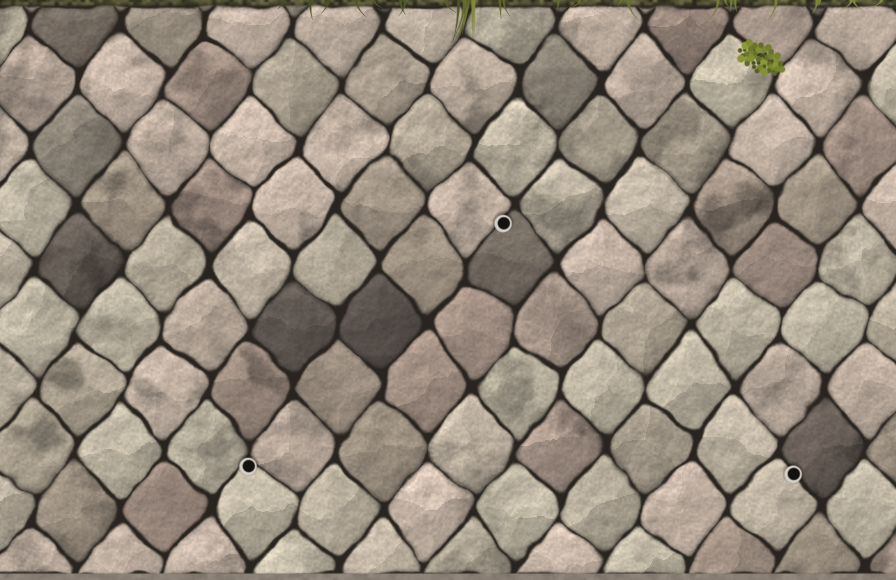
Give the GLSL for this texture, as a WebGL 2 fragment shader.

```glsl
#version 300 es
precision highp float;
uniform vec2 u_resolution;
out vec4 outColor;

// stretched, skewed metric that squares up the tilted stones
const mat2 METRIC = mat2(1.45, 0.28, 0.28, 1.0);

float hash(vec2 p) {
  return fract(sin(dot(p, vec2(127.1, 311.7))) * 43758.5453);
}

float noise(vec2 p) {
  vec2 i = floor(p), f = fract(p);
  f = f * f * (3.0 - 2.0 * f);
  return mix(mix(hash(i), hash(i + vec2(1, 0)), f.x),
             mix(hash(i + vec2(0, 1)), hash(i + vec2(1, 1)), f.x), f.y);
}

float fbm(vec2 p) {
  float sum = 0.0, amp = 0.5;
  for (int i = 0; i < 5; i++) {
    sum += amp * noise(p);
    p = mat2(1.6, 1.2, -1.2, 1.6) * p + 7.3;
    amp *= 0.5;
  }
  return sum;
}

// rough face: grain plus sharp creases
float relief(vec2 p) {
  return 0.8 * fbm(p * 4.0) - 0.7 * abs(fbm(p * 2.2 + 9.0) - 0.48);
}

// light on the lowest of a few random chiselled planes
float facetLight(vec2 r, vec2 cell, vec2 toLight) {
  float lowest = 1e3, light = 0.0;
  for (int i = 0; i < 4; i++) {
    float k = float(i), a = 1.57 * k + 1.5 * hash(cell + k * 5.3);
    vec2 dir = vec2(cos(a), sin(a)) * (0.3 + 0.7 * hash(cell + k * 3.1 + 40.0));
    float h = 0.2 * hash(cell + k * 7.7 + 60.0) - dot(r, dir);
    if (h < lowest) { lowest = h; light = dot(dir, toLight); }
  }
  return light;
}

// centre of a stone; odd courses shift by half a stone
vec2 stoneCentre(vec2 cell) {
  vec2 jitter = vec2(hash(cell), hash(cell + 31.7)) - 0.5;
  return vec2(cell.x + 0.5 * mod(cell.y, 2.0) - 0.107, 0.267 + 0.693 * cell.y) + 0.13 * jitter;
}

float smoothMin(float a, float b, float k) {
  float h = max(k - abs(a - b), 0.0) / k;
  return min(a, b) - h * h * k * 0.25;
}

vec3 stoneColour(vec2 cell) {
  float tone = hash(cell + 4.1), hue = hash(cell + 17.3);
  vec3 base = mix(vec3(0.6, 0.55, 0.505), vec3(0.735, 0.697, 0.642), smoothstep(0.0, 0.55, tone));
  base *= mix(vec3(1.01, 0.975, 0.975), vec3(0.995, 1.0, 0.975), smoothstep(0.2, 0.6, hue));
  float dark = step(hash(cell + 8.9), cell.y < 0.5 ? 0.5 : 0.03) * 0.5;
  // weathered stones: column, course, darkness
  vec3 weathered[5] = vec3[5](vec3(3, 5, 0.9), vec3(4, 5, 1.0), vec3(6, 4, 0.55),
                              vec3(1, 4, 0.8), vec3(9, 7, 0.75));
  for (int i = 0; i < 5; i++)
    if (distance(cell, weathered[i].xy) < 0.1) dark = weathered[i].z;
  return mix(base, vec3(0.33, 0.3, 0.28), dark);
}

void main() {
  // one unit per stone across, y pointing down
  vec2 p = vec2(gl_FragCoord.x, u_resolution.y - gl_FragCoord.y) / u_resolution.y * 6.64;
  float px = 6.64 / u_resolution.y;
  vec2 q = p + 0.06 * (vec2(noise(p * 5.0), noise(p * 5.0 + 50.0)) - 0.5);

  // nearest stone
  float row = round((q.y - 0.267) / 0.693);
  vec2 base = vec2(round(q.x + 0.107 - 0.5 * mod(row, 2.0)), row), cell = base;
  float nearest = 1e3;
  for (int j = -2; j <= 2; j++) for (int i = -2; i <= 2; i++) {
    vec2 c = base + vec2(i, j), r = q - stoneCentre(c);
    float f = dot(r, METRIC * r);
    if (f < nearest) { nearest = f; cell = c; }
  }

  // distance to the joint, with rounded corners
  vec2 centre = stoneCentre(cell);
  float edge = 1.0;
  for (int j = -2; j <= 2; j++) for (int i = -2; i <= 2; i++) {
    vec2 c = base + vec2(i, j);
    if (distance(c, cell) < 0.1) continue;
    vec2 s = stoneCentre(c), r = q - s;
    float d = (dot(r, METRIC * r) - nearest) / (2.0 * length(METRIC * (s - centre)));
    edge = smoothMin(edge, d, 0.1);
  }
  edge = min(edge, min(q.y - 0.07, 6.58 - q.y));
  edge += 0.03 * (fbm(p * 9.0) - 0.48);

  // stone face: facets, relief, stains and worn rim
  vec2 local = p + 13.0 * vec2(hash(cell + 2.0), hash(cell + 3.0));
  vec2 toLight = vec2(-0.45, -0.9);
  vec2 rough = 0.22 * (vec2(fbm(local * 4.0), fbm(local * 4.0 + 30.0)) - 0.48);
  float slope = relief(local) - relief(local + 0.03 * toLight);
  float stain = smoothstep(0.46, 0.7, fbm(local * 2.3 + 20.0)) * hash(cell + 5.5);
  vec3 col = stoneColour(cell) * (1.0 + 0.9 * slope - 0.3 * stain);
  col *= 1.0 + 0.12 * facetLight(q + rough - centre, cell, toLight);
  col *= 0.95 + 0.1 * noise(p * 38.0);
  col *= 1.0 + 0.25 * dot(q - centre, toLight) * (1.0 - smoothstep(0.0, 0.18, edge));
  col *= mix(0.72, 1.0, smoothstep(0.0, 0.06, edge));
  float gap = -0.012 + 0.028 * noise(p * 2.5);
  col = mix(vec3(0.16, 0.14, 0.12), col, smoothstep(gap - 0.005, gap + 0.02 + px, edge));

  // ledge below and soil above
  col = mix(col, vec3(0.54, 0.5, 0.46) * (0.85 + 0.3 * fbm(p * 12.0)), smoothstep(6.55, 6.58, p.y));
  col = mix(vec3(0.3, 0.29, 0.19) * (0.5 + noise(p * 20.0)), col, smoothstep(0.03, 0.09, p.y));

  // drain pipes
  vec2 pipes[3] = vec2[3](vec2(5.76, 2.56), vec2(2.84, 5.34), vec2(9.08, 5.43));
  for (int i = 0; i < 3; i++) {
    vec2 r = p - pipes[i];
    col *= 1.0 - 0.4 * (1.0 - smoothstep(0.08, 0.14, length(r + vec2(0.0, 0.02))));
    col = mix(col, vec3(0.83, 0.81, 0.77), 1.0 - smoothstep(0.1 - px, 0.1 + px, length(r)));
    col = mix(col, vec3(0.08, 0.07, 0.06), 1.0 - smoothstep(0.07 - px, 0.07 + px, length(r - vec2(0.008, -0.004))));
  }

  // grass blades hanging over the top, longest in one tuft
  for (int i = 0; i < 32; i++) {
    float k = float(i), rnd = hash(vec2(k, 6.0)), lean = hash(vec2(k, 9.0)) - 0.5;
    bool tuft = i < 7;
    float x = tuft ? 5.33 + 0.2 * (rnd - 0.5) : 3.2 + 7.1 * rnd;
    float reach = (tuft ? 0.32 : 0.06) + 0.18 * hash(vec2(k, 12.0));
    float t = p.y / reach, width = 0.018 * (1.0 - t);
    float d = abs(p.x - x - lean * 0.35 * t * t) - width;
    float blade = (1.0 - smoothstep(-px, px, d)) * step(t, 1.0);
    col = mix(col, vec3(0.4, 0.43, 0.19) * (0.7 + 0.6 * rnd), blade);
  }

  // leafy clump
  for (int i = 0; i < 45; i++) {
    float k = float(i), a = 2.4 * k, shade = hash(vec2(k, 21.0));
    vec2 r = p - vec2(8.71, 0.67) - sqrt(k / 45.0) * vec2(0.26, 0.17) * vec2(cos(a), sin(a) + 0.5 * cos(a));
    float d = length(r) - 0.02 - 0.025 * shade;
    col = mix(col, vec3(0.46, 0.51, 0.18) * (0.55 + 0.65 * shade), 1.0 - smoothstep(-px, px, d));
  }
  outColor = vec4(col, 1.0);
}
```
